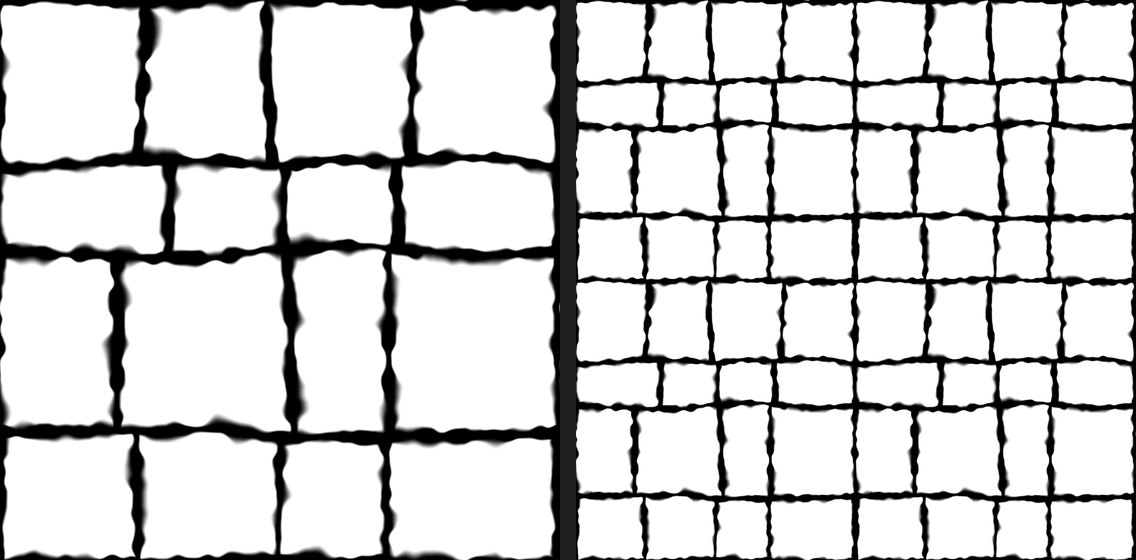
Left, the tile; right, the same tile 2 across and 2 down.
Write a WebGL 2 fragment shader that draws this pattern.

```glsl
#version 300 es
precision highp float;
// Seamless wall of white stone blocks in four uneven courses, with rough black ink joints.

uniform vec2 u_resolution;
out vec4 fragColor;

const vec3 STONE_COLOR = vec3(1.0);
const vec3 JOINT_COLOR = vec3(0.0);

const int COURSES = 4;
const int BEND_POINTS = 8;
const float CORE_MIN = 0.0012;      // half width of the solid ink
const float CORE_MAX = 0.0115;
const float FRINGE_MIN = 0.004;     // blurred border outside the ink
const float FRINGE_GAIN = 0.020;
const float WANDER = 0.005;         // sideways drift of a joint
const float WANDER_FREQ = 15.0;
const float BEAD_FREQ = 34.0;
const float FRINGE_FREQ = 26.0;
const float EDGE_X = -0.003;        // upright joint shared by all courses
const uint EDGE_SEED = 90u;

// Lower bed of each course, and the uprights standing on it
const float BED_Y[4] = float[4](0.0, 0.225, 0.548, 0.711);
const vec3 UPRIGHT_X[4] = vec3[4](
    vec3(0.245, 0.497, 0.689), vec3(0.209, 0.520, 0.694),
    vec3(0.303, 0.507, 0.710), vec3(0.257, 0.480, 0.738));
const vec3 UPRIGHT_LEAN[4] = vec3[4](
    vec3(-0.008, 0.001, -0.002), vec3(-0.008, -0.007, -0.002),
    vec3(0.000, 0.006, -0.003), vec3(0.013, -0.010, 0.009));

// Bed sag at evenly spaced points, in thousandths of the canvas
const float BED_BEND[32] = float[32](
    -3.0, -1.0, -3.0, -1.0, 3.0, 0.0, -8.0, -6.0,
    2.0, 4.0, 5.0, 8.0, -6.0, -6.0, -3.0, -4.0,
    3.0, -4.0, -7.0, -8.0, 5.0, 13.0, 4.0, -5.0,
    -10.0, -5.0, 5.0, 3.0, -5.0, 1.0, 4.0, 9.0);

// Integer hash to 0..1
float hash(uint cell, uint seed) {
    uint h = cell * 747796405u + seed * 2891336453u + 277803737u;
    h = ((h >> ((h >> 28u) + 4u)) ^ h) * 277803737u;
    h = (h ^ (h >> 15u)) * 2246822519u;
    h ^= h >> 13u;
    return float(h >> 8u) / 16777216.0;
}

// Smooth 1D noise that wraps after one unit of t
float wrapNoise(float t, float cells, uint seed) {
    float p = fract(t) * cells;
    float i = floor(p);
    float f = smoothstep(0.0, 1.0, p - i);
    float a = hash(uint(i), seed);
    float b = hash(uint(mod(i + 1.0, cells)), seed);
    return mix(a, b, f);
}

// Signed offset to the nearest repeat
float wrapOffset(float d) {
    return d - round(d);
}

// Height of a bed joint at x
float bedHeight(int bed, float x) {
    float p = fract(x) * float(BEND_POINTS);
    int i = int(p) % BEND_POINTS;
    int j = (i + 1) % BEND_POINTS;
    float bend = mix(BED_BEND[bed * BEND_POINTS + i],
                     BED_BEND[bed * BEND_POINTS + j],
                     smoothstep(0.0, 1.0, fract(p)));
    return BED_Y[bed] + bend * 0.001;
}

// Ink of a beaded joint: offset across it, position along it
float jointInk(float across, float along, uint seed) {
    uint s = seed * 8u;
    across += WANDER * (wrapNoise(along, WANDER_FREQ, s) - 0.5);
    uint side = across < 0.0 ? 1u : 2u;
    float bead = 0.55 * wrapNoise(along, BEAD_FREQ, s + 3u)
               + 0.45 * wrapNoise(along, BEAD_FREQ * 1.5, s + side);
    float core = mix(CORE_MIN, CORE_MAX, smoothstep(0.1, 0.9, bead));
    float blur = wrapNoise(along, FRINGE_FREQ, s + 3u + side);
    float fringe = FRINGE_MIN + FRINGE_GAIN * blur * blur * blur;
    fringe = max(fringe, 1.5 / u_resolution.y);
    return 1.0 - smoothstep(core, core + fringe, abs(across));
}

void main() {
    vec2 uv = gl_FragCoord.xy / u_resolution;
    float bare = 1.0;

    // Bed joints; the closest one below names the course
    int course = 0;
    float rise = 2.0;
    for (int i = 0; i < COURSES; i++) {
        float dy = uv.y - bedHeight(i, uv.x);
        bare *= 1.0 - jointInk(wrapOffset(dy), uv.x, uint(i) + 1u);
        if (fract(dy) < rise) {
            rise = fract(dy);
            course = i;
        }
    }

    // Leaning uprights of this course
    float courseHeight = fract(BED_Y[(course + 1) % COURSES] - BED_Y[course]);
    vec3 uprights = UPRIGHT_X[course] + UPRIGHT_LEAN[course] * (rise / courseHeight - 0.5);
    for (int k = 0; k < 3; k++) {
        uint seed = uint(10 + course * 3 + k);
        bare *= 1.0 - jointInk(wrapOffset(uv.x - uprights[k]), uv.y, seed);
    }

    // Upright along the tile edge
    bare *= 1.0 - jointInk(wrapOffset(uv.x - EDGE_X), uv.y, EDGE_SEED);

    fragColor = vec4(mix(JOINT_COLOR, STONE_COLOR, bare), 1.0);
}
```
